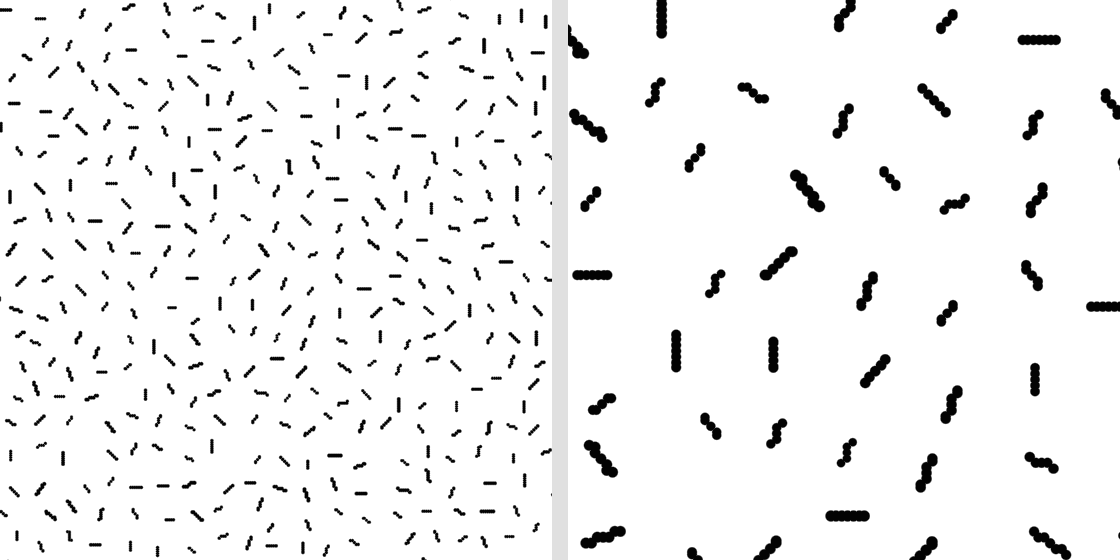
Left, the full canvas; right, a detail of the centre.
This pattern is drawn by a WebGL 1 fragment shader. Its source:

```glsl
precision highp float;
// Short black dashes scattered evenly on white, each at a random angle.
// Centres are jittered grid points pushed apart from their neighbours;
// each dash is a stair-stepped chain of overlapping round dots.
uniform vec2 u_resolution;

#define ROWS 19.0          // grid cells per canvas height
#define JITTER 0.9         // random offset range, in cells
#define SPACING 0.98       // distance below which centres repel
#define PUSH 0.4           // strength of the repulsion
#define HALF_MIN 0.115     // half length of a dash's spine, in cells
#define HALF_MAX 0.21
#define RADIUS_MIN 0.047   // dot radius, in cells
#define RADIUS_MAX 0.067
#define STEP 0.066         // pitch of the stair steps, in cells
#define SOFTNESS 0.65      // half width of the smoothed edge, in pixels
#define INK vec3(0.01)
#define PAPER vec3(1.0)

const float PI = 3.14159265;

vec3 hash32(vec2 p) {
  vec3 h = fract(p.xyx * vec3(0.1031, 0.1030, 0.0973));
  h += dot(h, h.yxz + 33.33);
  return fract((h.xxy + h.yzz) * h.zyx);
}

vec2 jitteredPoint(vec2 cell) {
  return cell + 0.5 + JITTER * (hash32(cell + 17.0).xy - 0.5);
}

// Jittered point moved away from neighbours that are too close
vec2 dashCentre(vec2 cell) {
  vec2 point = jitteredPoint(cell);
  vec2 shift = vec2(0.0);
  for (int j = -1; j <= 1; j++) {
    for (int i = -1; i <= 1; i++) {
      vec2 away = point - jitteredPoint(cell + vec2(float(i), float(j)));
      float d = length(away);
      shift += PUSH * max(SPACING - d, 0.0) * away / max(d, 0.001);
    }
  }
  return point + shift;
}

// Distance to a chain of dots that follows a line in whole steps
float dashDistance(vec2 q, float angle, float halfLength, float radius) {
  vec2 dir = vec2(cos(angle), sin(angle));
  if (abs(dir.y) > abs(dir.x)) {
    dir = dir.yx;
    q = q.yx;
  }
  float slope = dir.y / dir.x;
  float reach = halfLength * abs(dir.x) / STEP;
  float d = 10.0;
  for (int i = -4; i <= 4; i++) {
    float k = clamp(float(i), -reach, reach);
    vec2 dot_ = STEP * vec2(k, floor(k * slope + 0.5));
    d = min(d, length(q - dot_));
  }
  return d - radius;
}

void main() {
  vec2 p = gl_FragCoord.xy / u_resolution.y * ROWS;
  vec2 home = floor(p);
  float d = 10.0;

  // Nearest dash among the surrounding cells
  for (int j = -1; j <= 1; j++) {
    for (int i = -1; i <= 1; i++) {
      vec2 cell = home + vec2(float(i), float(j));
      vec2 q = p - dashCentre(cell);
      if (dot(q, q) < 0.25) {
        vec3 rnd = hash32(cell + 71.0);
        float halfLength = mix(HALF_MIN, HALF_MAX, rnd.y);
        float radius = mix(RADIUS_MIN, RADIUS_MAX, 0.5 * (rnd.y + rnd.z));
        d = min(d, dashDistance(q, PI * rnd.x, halfLength, radius));
      }
    }
  }

  float edge = SOFTNESS * ROWS / u_resolution.y;
  float paper = clamp(0.5 + 0.5 * d / edge, 0.0, 1.0);
  gl_FragColor = vec4(mix(INK, PAPER, paper), 1.0);
}
```
